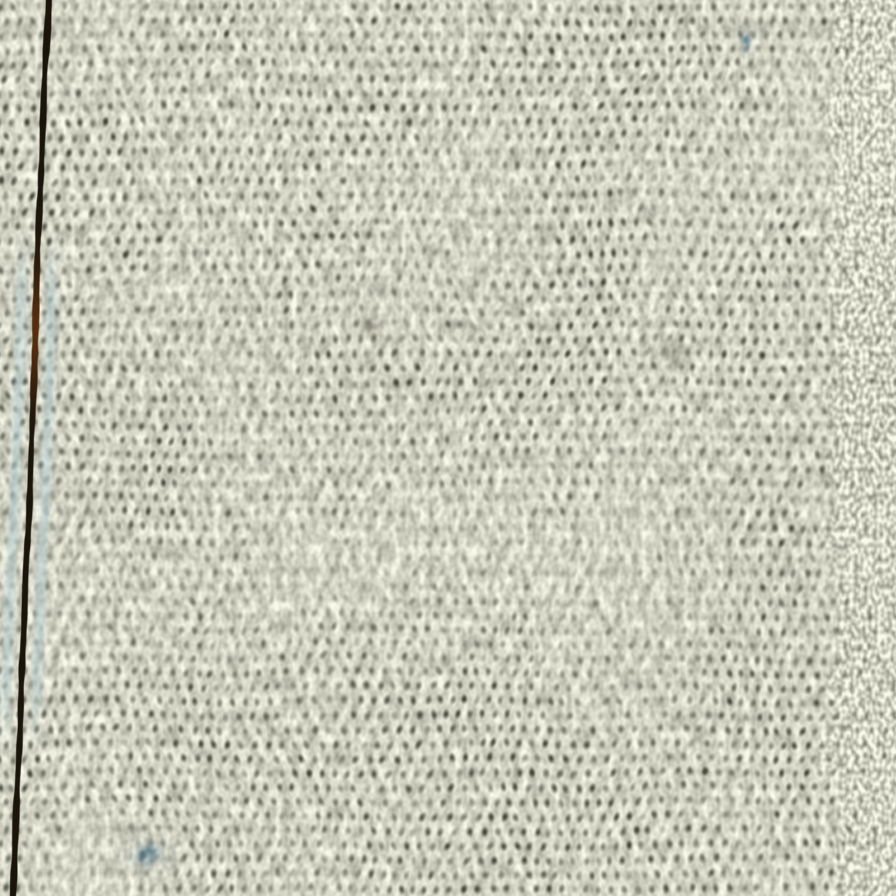
Give the GLSL for this texture, as a Shadertoy shader.

```glsl
const vec2 REPEATS = vec2(68.0, 62.0);      // holes across, rows down
const vec2 HOLE_RADIUS = vec2(0.37, 0.47);  // in cells
const float HOLE_JITTER = 0.10;
const float HOLE_DEPTH = 0.68;
const float CLOTH_TONE = 0.86;
const float STREAK_AMOUNT = 0.42;
const float GRAIN_AMOUNT = 0.22;
const float ROUGH_EDGE = 0.925;             // start of the coarse right strip
const float SEAM_TOP = 0.054;
const float SEAM_BOTTOM = 0.015;
const float SEAM_HALF_WIDTH = 0.0034;

const vec3 SHADOW = vec3(0.37, 0.38, 0.32);
const vec3 LIGHT = vec3(0.91, 0.91, 0.85);
const vec3 SEAM_DARK = vec3(0.10, 0.08, 0.04);
const vec3 SEAM_RUST = vec3(0.40, 0.20, 0.06);
const vec3 FRINGE_BLUE = vec3(0.68, 0.80, 0.83);
const vec3 STAIN_BLUE = vec3(0.25, 0.40, 0.48);
const vec3 STAIN_GREY = vec3(0.40, 0.39, 0.34);

vec2 hash2(vec2 p) {
    vec3 h = fract(p.xyx * vec3(0.1031, 0.1030, 0.0973));
    h += dot(h, h.yzx + 33.33);
    return fract((h.xx + h.yz) * h.zy);
}

float gradientDot(vec2 corner, vec2 offset) {
    float angle = 6.2832 * hash2(corner + 200.0).x;
    return dot(vec2(cos(angle), sin(angle)), offset);
}

float gradientNoise(vec2 p) {
    vec2 i = floor(p), f = fract(p);
    vec2 u = f * f * f * (f * (f * 6.0 - 15.0) + 10.0);
    vec2 e = vec2(1.0, 0.0);
    return mix(mix(gradientDot(i, f), gradientDot(i + e, f - e), u.x),
               mix(gradientDot(i + e.yx, f - e.yx), gradientDot(i + 1.0, f - 1.0), u.x), u.y);
}

// Staggered, slightly slanted holes of uneven depth
float wovenHoles(vec2 uv) {
    vec2 warp = vec2(gradientNoise(uv * 7.0), gradientNoise(uv * 5.0 + 40.0));
    vec2 grid = uv * REPEATS + warp * vec2(0.9, 0.6);
    grid.x += 0.5 * mod(floor(grid.y), 2.0);
    vec2 cell = floor(grid);
    vec2 chance = hash2(cell + 11.0);
    vec2 q = fract(grid) - 0.5 - (chance - 0.5) * 2.0 * vec2(HOLE_JITTER, 0.03);
    q.x -= q.y * (hash2(cell + 71.0).x - 0.4) * 0.5;
    float hole = 1.0 - smoothstep(0.0, 1.0, length(q / HOLE_RADIUS));
    float patches = gradientNoise(uv * vec2(5.0, 4.0) + 9.0) + 0.5 * gradientNoise(uv * 13.0);
    float wear = clamp(0.85 + 0.9 * patches, 0.35, 1.15);
    return hole * wear * mix(0.6, 1.3, chance.y);
}

float blot(vec2 uv, vec2 center, vec2 radius) {
    vec2 d = (uv - center) / radius;
    return exp(-dot(d, d)) * (0.75 + 0.8 * gradientNoise(uv * 110.0));
}

void mainImage(out vec4 fragColor, in vec2 fragCoord) {
    vec2 uv = fragCoord / iResolution.xy;
    float pixel = 1.0 / iResolution.x;

    // Cloth: holes, upright fibres and fine grain
    float streak = gradientNoise(uv * vec2(105.0, 48.0));
    float grain = gradientNoise(uv * vec2(190.0, 140.0) + 17.0);
    float rough = smoothstep(-0.012, 0.02, uv.x - ROUGH_EDGE + 0.03 * gradientNoise(uv * 18.0));
    float tone = CLOTH_TONE - HOLE_DEPTH * wovenHoles(uv) * mix(1.0, 0.55, rough);
    tone += STREAK_AMOUNT * streak * mix(1.0, 0.5, rough);
    tone += GRAIN_AMOUNT * grain * mix(1.0, 3.2, rough);
    tone += 0.04 * gradientNoise(uv * 3.0 + 5.0);
    vec3 color = mix(SHADOW, LIGHT, clamp(tone, -0.15, 1.12));

    // Small stains
    color = mix(color, STAIN_BLUE, 0.8 * blot(uv, vec2(0.165, 0.047), vec2(0.015, 0.012)));
    color = mix(color, STAIN_BLUE, 0.7 * blot(uv, vec2(0.833, 0.954), vec2(0.007, 0.010)));
    color = mix(color, STAIN_GREY, 0.7 * blot(uv, vec2(0.417, 0.638), vec2(0.009, 0.010)));
    color = mix(color, STAIN_GREY, 0.5 * blot(uv, vec2(0.753, 0.605), vec2(0.016, 0.013)));

    // Slanted seam with pale blue fringes and a rusty stretch
    float seamX = mix(SEAM_BOTTOM, SEAM_TOP, uv.y) + 0.002 * gradientNoise(vec2(uv.y * 9.0, 3.5));
    float seamDistance = abs(uv.x - seamX);
    float fringeSpan = smoothstep(0.15, 0.25, uv.y) * (1.0 - smoothstep(0.66, 0.75, uv.y));
    float fringe = exp(-pow((seamDistance - 0.017) / 0.006, 2.0)) * fringeSpan;
    color = mix(color, FRINGE_BLUE, 0.5 * fringe);
    float rust = exp(-pow((uv.y - 0.63) / 0.07, 2.0));
    float halfWidth = SEAM_HALF_WIDTH * (1.0 + 0.4 * gradientNoise(vec2(uv.y * 40.0, 8.5)));
    float seam = 1.0 - smoothstep(halfWidth - pixel, halfWidth + pixel, seamDistance);
    color = mix(color, mix(SEAM_DARK, SEAM_RUST, 0.8 * rust), seam);

    fragColor = vec4(color, 1.0);
}
```
